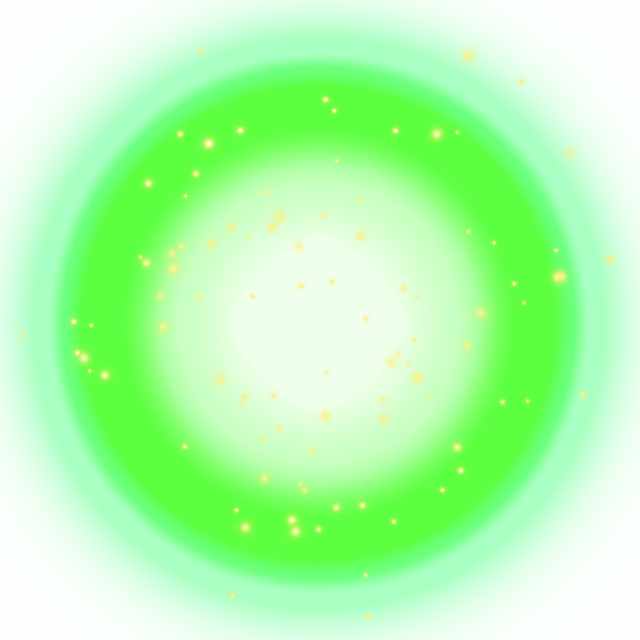
This background is drawn by a Shadertoy shader. Its source:

```glsl
const vec3 WHITE  = vec3(0.99, 1.00, 0.99);
const vec3 CREAM  = vec3(0.93, 1.00, 0.91);
const vec3 PALE   = vec3(0.77, 1.00, 0.74);
const vec3 LIME   = vec3(0.36, 1.00, 0.25);
const vec3 SPRING = vec3(0.42, 1.00, 0.48);
const vec3 MINT   = vec3(0.66, 1.00, 0.76);
const vec3 GOLD   = vec3(1.00, 0.92, 0.42);
const vec3 SPARK  = vec3(1.00, 1.00, 0.78);
const int SPARK_COUNT = 95;

// Four random values from one seed
vec4 hash41(float seed) {
    vec4 p = fract(vec4(seed) * vec4(0.1031, 0.1030, 0.0973, 0.1099));
    p += dot(p, p.wzxy + 33.33);
    return fract((p.xxyz + p.yzzw) * p.zywx);
}

// Soft line at a given radius
float ringLine(float r, float radius, float width) {
    float d = (r - radius) / width;
    return exp(-d * d);
}

// Diamond with bulging sides
float softDiamond(vec2 p, float radius, float blur) {
    vec2 q = pow(abs(p), vec2(1.35));
    float d = pow(q.x + q.y, 1.0 / 1.35) - radius;
    return 1.0 - smoothstep(-blur, blur, d);
}

// Radial colour from the bright heart to the outer haze
vec3 haloColor(float r) {
    vec3 col = mix(CREAM, PALE, smoothstep(0.10, 0.24, r));
    col = mix(col, LIME, smoothstep(0.215, 0.315, r));
    col = mix(col, SPRING, smoothstep(0.365, 0.397, r));
    col = mix(col, MINT, smoothstep(0.394, 0.425, r));
    float haze = pow(max(r - 0.44, 0.0) / 0.055, 1.4);
    return mix(col, WHITE, 1.0 - exp(-haze));
}

// Thin rings and faint ripples over the halo
vec3 addRings(vec3 col, float r) {
    float band = smoothstep(0.16, 0.28, r) * (1.0 - smoothstep(0.37, 0.42, r));
    col.rb += 0.007 * band * sin(r * 720.0);
    col = mix(col, MINT, 0.22 * ringLine(r, 0.247, 0.004));
    col = mix(col, SPRING, 0.75 * ringLine(r, 0.397, 0.004));
    return mix(col, MINT, 0.60 * ringLine(r, 0.4465, 0.005));
}

// One glowing mote: wide gold glow, dense body, pale core
vec3 addMote(vec3 col, vec2 offset, float size, float strength) {
    float d2 = dot(offset, offset) / (size * size);
    float greenness = 1.0 - smoothstep(0.35, 0.85, col.r);
    col = mix(col, GOLD, strength * (0.22 * exp(-d2 * 0.3) + 0.75 * exp(-d2)));
    return mix(col, SPARK, strength * (0.3 + 0.7 * greenness) * exp(-d2 * 2.2));
}

// Motes scattered most densely around the middle radius
vec3 addMotes(vec3 base, vec2 p, float reach) {
    vec3 col = base;
    for (int i = 0; i < SPARK_COUNT; i++) {
        vec4 h = hash41(float(i) + 17.0);
        vec4 k = hash41(float(i) + 251.0);
        float angle = 6.28318 * h.x;
        float radius = reach * 0.5 * (h.y + h.z);
        vec2 center = radius * vec2(cos(angle), sin(angle));
        float size = mix(0.0028, 0.0085, h.w * h.w);
        col = addMote(col, p - center, size, mix(0.65, 1.0, k.x));
    }
    return col;
}

void mainImage(out vec4 fragColor, in vec2 fragCoord) {
    float unit = min(iResolution.x, iResolution.y);
    vec2 p = (fragCoord - 0.5 * iResolution.xy) / unit - vec2(-0.002, -0.005);
    float r = length(p);

    vec3 col = addRings(haloColor(r), r);
    col = mix(col, vec3(0.95, 1.0, 0.94), 0.45 * softDiamond(p, 0.143, 0.003));
    col = addMotes(col, p, 0.54);

    fragColor = vec4(clamp(col, 0.0, 1.0), 1.0);
}
```
